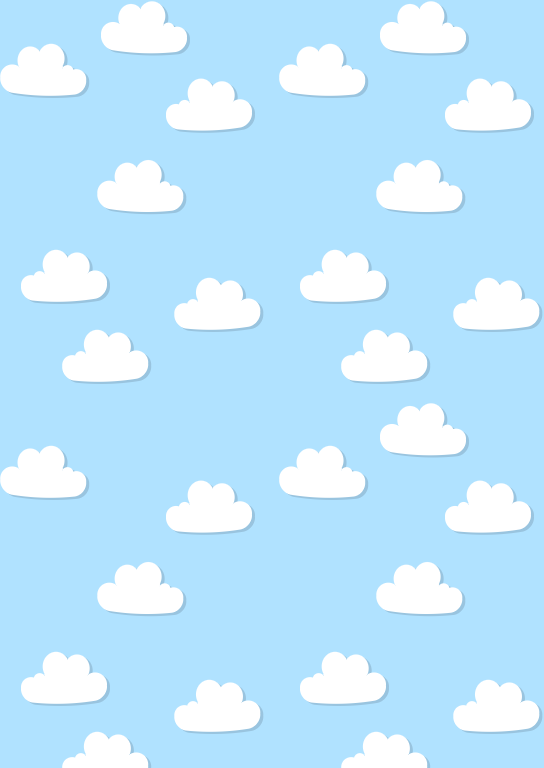
A Shadertoy shader for this pattern:

```glsl
// Puffy white clouds with soft blue drop shadows, scattered over a pale sky in a repeating tile.
#define PAGE_HEIGHT 768.0
#define TILE vec2(279.0, 402.0)
#define TILE_MARGIN 8.0
#define CLOUD_DETAIL 1.5
#define CLOUD_WIDTH 129.0
#define BELLY_CURVE 0.0014
#define SHADOW_OFFSET vec2(3.0, 2.2)
#define SKY vec3(0.69, 0.885, 1.0)
#define SHADOW vec3(0.60, 0.77, 0.875)
#define WHITE vec3(1.0)

const int CLOUD_COUNT = 7;

// Left, top and mirror flag of each cloud inside one tile
const vec3 CLOUDS[CLOUD_COUNT] = vec3[CLOUD_COUNT](
    vec3(101.0, 1.3, 0.0), vec3(0.2, 43.8, 0.0), vec3(166.0, 78.6, 1.0),
    vec3(97.3, 160.0, 0.0), vec3(21.0, 249.8, 1.0), vec3(174.3, 277.8, 1.0),
    vec3(62.2, 329.8, 1.0));

float ellipseDistance(vec2 p, vec2 center, vec2 radius) {
    return (length((p - center) / radius) - 1.0) * min(radius.x, radius.y);
}

float boxDistance(vec2 p, vec2 center, vec2 halfSize, float corner) {
    vec2 d = abs(p - center) - halfSize + corner;
    return length(max(d, 0.0)) + min(max(d.x, d.y), 0.0) - corner;
}

// Cloud outline, y pointing down, bounding box from the origin
float cloudDistance(vec2 p) {
    // Side lobes
    float d = ellipseDistance(p, vec2(18.0, 49.0), vec2(18.0));
    d = min(d, ellipseDistance(p, vec2(114.0, 53.0), vec2(15.0)));
    d = min(d, ellipseDistance(p, vec2(101.0, 41.0), vec2(9.0)));
    // Two crowns and the core beneath them
    d = min(d, ellipseDistance(p, vec2(45.0, 25.0), vec2(19.0, 21.0)));
    d = min(d, ellipseDistance(p, vec2(76.5, 22.0), vec2(20.0, 22.0)));
    d = min(d, boxDistance(p, vec2(62.0, 43.0), vec2(32.0, 19.0), 2.0));
    // Base with a gently sagging belly
    float x = p.x - 75.0;
    vec2 bent = p + vec2(0.0, BELLY_CURVE * x * x);
    return min(d, boxDistance(bent, vec2(64.5, 60.0), vec2(64.5, 18.0), 18.0));
}

float placedCloud(vec2 p, vec3 cloud) {
    vec2 q = (p - cloud.xy) * CLOUD_DETAIL;
    if (cloud.z > 0.5) q.x = CLOUD_WIDTH - q.x;
    return cloudDistance(q) / CLOUD_DETAIL;
}

void mainImage(out vec4 fragColor, in vec2 fragCoord) {
    float pixel = PAGE_HEIGHT / iResolution.y;
    vec2 page = vec2(fragCoord.x, iResolution.y - fragCoord.y) * pixel;

    // Tile the page, with a margin so no outline meets a seam
    vec2 cell = floor((page + TILE_MARGIN) / TILE);
    vec2 local = page - cell * TILE;
    bool sparseTile = cell == vec2(0.0, 1.0);

    float cloud = 1e5;
    float shade = 1e5;
    for (int i = 0; i < CLOUD_COUNT; i++) {
        // One tile lacks its first cloud
        if (i == 0 && sparseTile) continue;
        cloud = min(cloud, placedCloud(local, CLOUDS[i]));
        shade = min(shade, placedCloud(local - SHADOW_OFFSET, CLOUDS[i]));
    }

    vec3 color = mix(SKY, SHADOW, clamp(0.5 - shade / pixel, 0.0, 1.0));
    color = mix(color, WHITE, clamp(0.5 - cloud / pixel, 0.0, 1.0));
    fragColor = vec4(color, 1.0);
}
```
